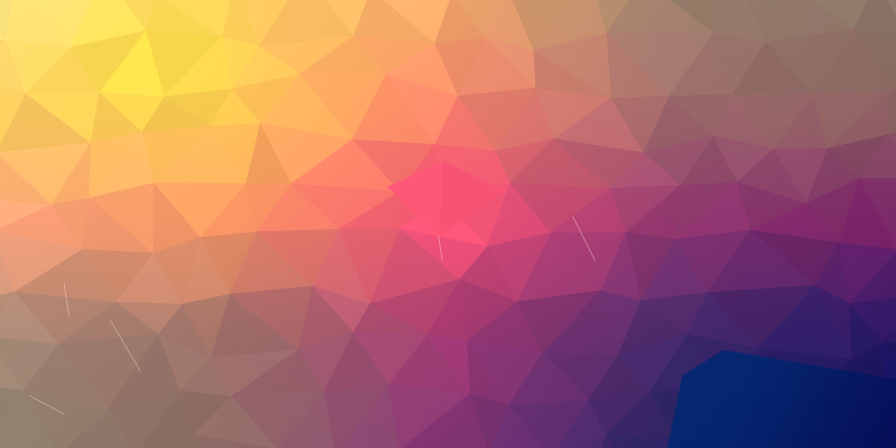
This background is drawn by a WebGL 1 fragment shader. Its source:

```glsl
precision highp float;
// Low-poly sunset backdrop: a staggered, jittered lattice of triangles.
// Each facet takes its flat tone from a smooth five by five colour mesh,
// then a bright central gem, a dark navy pool and pale hairlines are added.
uniform vec2 u_resolution;

const vec2 CELL = vec2(0.155, 0.115);
const float JITTER = 0.64;
const vec3 YELLOW = vec3(1.0, 0.89, 0.27);
const vec3 PINK = vec3(1.0, 0.34, 0.465);
const vec3 NAVY = vec3(0.0, 0.155, 0.445);
const vec3 MIDNIGHT = vec3(0.02, 0.06, 0.35);

float hash(vec2 p) {
  return fract(sin(dot(p, vec2(127.1, 311.7))) * 43758.55);
}

// Five evenly spaced colours across t = 0..1
vec3 ramp(float t, vec3 a, vec3 b, vec3 c, vec3 d, vec3 e) {
  float s = clamp(t, 0.0, 1.0) * 4.0;
  vec3 col = mix(a, b, clamp(s, 0.0, 1.0));
  col = mix(col, c, clamp(s - 1.0, 0.0, 1.0));
  col = mix(col, d, clamp(s - 2.0, 0.0, 1.0));
  return mix(col, e, clamp(s - 3.0, 0.0, 1.0));
}

float glow(vec2 p, vec2 centre, vec2 radius) {
  vec2 d = (p - centre) / radius;
  return exp(-dot(d, d));
}

// Colour mesh: horizontal ramps blended from bottom to top
vec3 palette(vec2 p) {
  float x = p.x * 0.5;
  vec3 base = ramp(x, vec3(0.55, 0.50, 0.42), vec3(0.55, 0.42, 0.39),
    vec3(0.50, 0.20, 0.45), vec3(0.16, 0.14, 0.41), MIDNIGHT);
  vec3 low = ramp(x, vec3(0.64, 0.53, 0.46), vec3(0.63, 0.45, 0.42),
    vec3(0.66, 0.23, 0.46), vec3(0.26, 0.16, 0.42), vec3(0.14, 0.09, 0.40));
  vec3 middle = ramp(x, vec3(1.0, 0.64, 0.49), vec3(1.0, 0.60, 0.40),
    vec3(0.97, 0.32, 0.47), vec3(0.57, 0.21, 0.44), vec3(0.46, 0.12, 0.40));
  vec3 high = ramp(x, vec3(1.0, 0.82, 0.38), vec3(1.0, 0.78, 0.33),
    vec3(1.0, 0.52, 0.43), vec3(0.63, 0.42, 0.43), vec3(0.54, 0.38, 0.37));
  vec3 top = ramp(x, vec3(1.0, 0.90, 0.50), vec3(1.0, 0.82, 0.38),
    vec3(0.97, 0.67, 0.42), vec3(0.62, 0.51, 0.43), vec3(0.53, 0.46, 0.40));
  vec3 col = ramp(p.y, base, low, middle, high, top);
  col = mix(col, YELLOW, 0.8 * glow(p, vec2(0.34, 0.87), vec2(0.19, 0.14)));
  return mix(col, PINK, 0.6 * glow(p, vec2(0.98, 0.56), vec2(0.16, 0.11)));
}

// Signed distance to a line, positive on the left of a to b
float edge(vec2 p, vec2 a, vec2 b) {
  vec2 d = b - a, q = p - a;
  return (d.x * q.y - d.y * q.x) / length(d);
}

float coverage(float dist, float pixel) {
  return clamp(0.5 + dist / pixel, 0.0, 1.0);
}

float triangle(vec2 p, vec2 a, vec2 b, vec2 c, float pixel) {
  return coverage(min(edge(p, a, b), min(edge(p, b, c), edge(p, c, a))), pixel);
}

vec2 vertex(vec2 id) {
  vec2 jitter = vec2(hash(id), hash(id + 57.3)) - 0.5;
  return (id + vec2(0.5 * mod(id.y, 2.0), 0.0) + JITTER * jitter) * CELL;
}

// Facet colour premultiplied by its coverage
vec4 facet(vec2 p, vec2 a, vec2 b, vec2 c, float shade, float pixel) {
  float cover = triangle(p, a, b, c, pixel);
  if (cover <= 0.0) return vec4(0.0);
  vec3 col = palette(mix((a + b + c) / 3.0, p, 0.25));
  return vec4(col * (1.0 + 0.10 * (shade - 0.5)), 1.0) * cover;
}

vec3 mesh(vec2 p, float pixel) {
  vec4 sum = vec4(0.0);
  for (int j = -1; j <= 1; j++) {
    for (int i = -1; i <= 1; i++) {
      vec2 id = floor(p / CELL) + vec2(float(i), float(j));
      vec2 a = vertex(id), b = vertex(id + vec2(1.0, 0.0));
      vec2 c = vertex(id + vec2(0.0, 1.0)), d = vertex(id + 1.0);
      // The short diagonal alternates with the row stagger
      bool odd = mod(id.y, 2.0) > 0.5;
      sum += facet(p, a, b, odd ? d : c, hash(id + 11.7), pixel);
      sum += facet(p, odd ? a : b, d, c, hash(id + 23.9), pixel);
    }
  }
  return sum.rgb / max(sum.a, 0.001);
}

float hairline(vec2 p, vec2 a, vec2 b, float pixel) {
  vec2 d = b - a;
  float along = clamp(dot(p - a, d) / dot(d, d), 0.0, 1.0);
  return coverage(0.0009 - length(p - a - d * along), pixel);
}

void main() {
  vec2 p = gl_FragCoord.xy / u_resolution * vec2(2.0, 1.0);
  float pixel = 1.0 / u_resolution.y;
  vec3 col = mesh(p, pixel);

  // Central gem of two facets
  vec2 apex = vec2(0.99, 0.641), foot = vec2(0.979, 0.474);
  col = mix(col, PINK, triangle(p, apex, vec2(0.865, 0.583), foot, pixel));
  col = mix(col, PINK * 0.97, triangle(p, apex, foot, vec2(1.128, 0.573), pixel));

  // Navy pool in the lower right
  vec2 crest = vec2(1.615, 0.219), shore = vec2(1.523, 0.161);
  float pool = min(edge(p, vec2(1.922, 0.167), crest),
    min(edge(p, crest, shore), edge(p, shore, vec2(1.49, 0.0))));
  vec3 water = mix(NAVY, MIDNIGHT, smoothstep(1.6, 2.1, p.x - 0.5 * p.y + 0.08));
  col = mix(col, mix(water, col, 0.12), coverage(pool, pixel));

  // Pale seams between a few facets
  float seam = hairline(p, foot, vec2(0.987, 0.419), pixel);
  seam += hairline(p, vec2(1.279, 0.516), vec2(1.328, 0.419), pixel);
  seam += hairline(p, vec2(0.143, 0.367), vec2(0.154, 0.294), pixel);
  seam += hairline(p, vec2(0.247, 0.284), vec2(0.313, 0.172), pixel);
  seam += hairline(p, vec2(0.065, 0.117), vec2(0.143, 0.076), pixel);
  gl_FragColor = vec4(mix(col, vec3(1.0, 0.85, 0.8), 0.5 * min(seam, 1.0)), 1.0);
}
```
